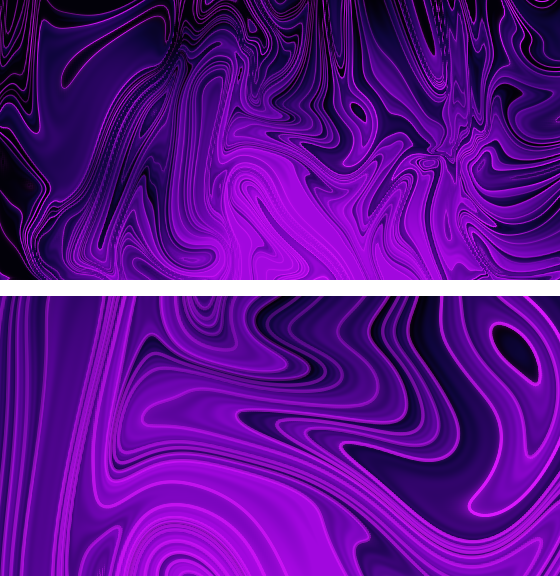
Top, the full canvas; bottom, a detail of the centre.
Reproduce this background procedurally as a WebGL 2 fragment shader.

```glsl
#version 300 es
precision highp float;
// Liquid marble: folded violet bands with thin glowing magenta seams over black.

#define SEED vec2(3.7, 8.2)   // picks the arrangement of folds
#define WARP 0.66             // strength of the folding
#define BANDS 18.0            // bands per unit of the flow field
#define LINE_WIDTH 0.0021     // half width of a seam, in canvas heights
#define GLOW 0.42             // light spilling from the seams
#define BAND_CONTRAST 0.62    // tone difference between neighbouring bands
#define TONE_RANGE 1.45       // spread of the broad light
#define SEAM_COLOR vec3(0.86, 0.09, 1.0)

uniform vec2 u_resolution;
out vec4 outColor;

float hash1(float n) {
    return fract(sin(n * 12.9898 + 4.137) * 4375.85);
}

vec2 gradientAt(vec2 cell) {
    vec3 h = fract(cell.xyx * vec3(0.1031, 0.1030, 0.0973));
    h += dot(h, h.yzx + 33.33);
    float angle = 6.28318 * fract((h.x + h.y) * h.z);
    return vec2(cos(angle), sin(angle));
}

// Gradient noise, about -0.6 to 0.6
float noise(vec2 p) {
    vec2 i = floor(p), f = p - i;
    vec2 u = f * f * f * (f * (f * 6.0 - 15.0) + 10.0);
    vec2 e = vec2(0.0, 1.0);
    float low = mix(dot(gradientAt(i), f),
                    dot(gradientAt(i + e.yx), f - e.yx), u.x);
    float high = mix(dot(gradientAt(i + e.xy), f - e.xy),
                     dot(gradientAt(i + e.yy), f - e.yy), u.x);
    return mix(low, high, u.y);
}

// Tall folds above, flattening into horizontal flow near the bottom
float flowField(vec2 p) {
    vec2 q = vec2(p.x * 1.65, p.y * 0.68 - 0.35 * exp(-4.5 * p.y)) + SEED;
    float freq = 1.1, amp = WARP;
    for (int i = 0; i < 3; i++) {
        q += amp * vec2(noise(q * freq + 17.3), noise(q * freq + 41.9));
        freq *= 1.6;
        amp *= 0.72;
    }
    return noise(q * 1.5) + 0.4 * noise(q * 2.9 + 7.1) + 0.45 * q.x;
}

vec3 palette(float tone) {
    vec3 stops[6] = vec3[6](
        vec3(0.008, 0.003, 0.035), vec3(0.05, 0.02, 0.23),
        vec3(0.16, 0.02, 0.38), vec3(0.31, 0.02, 0.56),
        vec3(0.45, 0.02, 0.72), vec3(0.63, 0.03, 0.87));
    float x = clamp(tone, 0.0, 1.0) * 5.0;
    int i = min(int(x), 4);
    return mix(stops[i], stops[i + 1], x - float(i));
}

// Broad light: dark top, violet pool low and right of the middle
float ambientTone(vec2 p) {
    vec2 pool = (p - vec2(1.2, 0.22)) / vec2(0.65, 0.5);
    float tone = 0.58 - 0.44 * p.y + 0.30 * exp(-dot(pool, pool));
    tone -= 0.16 * smoothstep(0.5, 0.0, p.x);
    tone += 0.35 * noise(p * vec2(2.6, 1.5) + 5.3);
    return 0.39 + TONE_RANGE * (tone - 0.45);
}

void main() {
    vec2 p = gl_FragCoord.xy / u_resolution.y;
    float pixel = 1.0 / u_resolution.y;

    // Unevenly spaced levels of the flow
    float level = BANDS * flowField(p);
    level += 0.5 * sin(level * 1.3);
    float slope = max(length(vec2(dFdx(level), dFdy(level))), 1e-4);
    float calm = 1.0 - smoothstep(0.45, 1.0, slope);

    // Nearest seam and signed offset from it
    float seam = floor(level + 0.5);
    float offset = level - seam;
    float side = clamp(offset / slope + 0.5, 0.0, 1.0);

    // Band tones with a soft ramp and faint inner streaks
    float shade = mix(hash1(seam - 1.0), hash1(seam), side) - 0.5;
    float ramp = mix(1.0, 0.0, side) + offset - 0.5;
    float streaks = sin(level * 19.0) * (1.0 - smoothstep(0.06, 0.16, slope));
    float tone = ambientTone(p);
    tone += calm * (BAND_CONTRAST * shade + 0.28 * ramp + 0.035 * streaks);
    vec3 color = palette(tone);

    // Seams: crisp core plus a glow that widens where the flow is slow
    float dist = abs(offset) / slope * pixel;
    float core = clamp((LINE_WIDTH - dist) / pixel + 0.5, 0.0, 1.0);
    float strength = mix(0.4, 1.0, hash1(seam + 31.0));
    strength *= clamp(0.85 + 0.9 * noise(p * 4.0 + 23.0), 0.4, 1.0) * calm;
    float glow = GLOW * exp(-abs(offset) * 11.0) * exp(-dist * 70.0);
    color = mix(color, SEAM_COLOR, strength * max(core, glow));

    outColor = vec4(color, 1.0);
}
```
